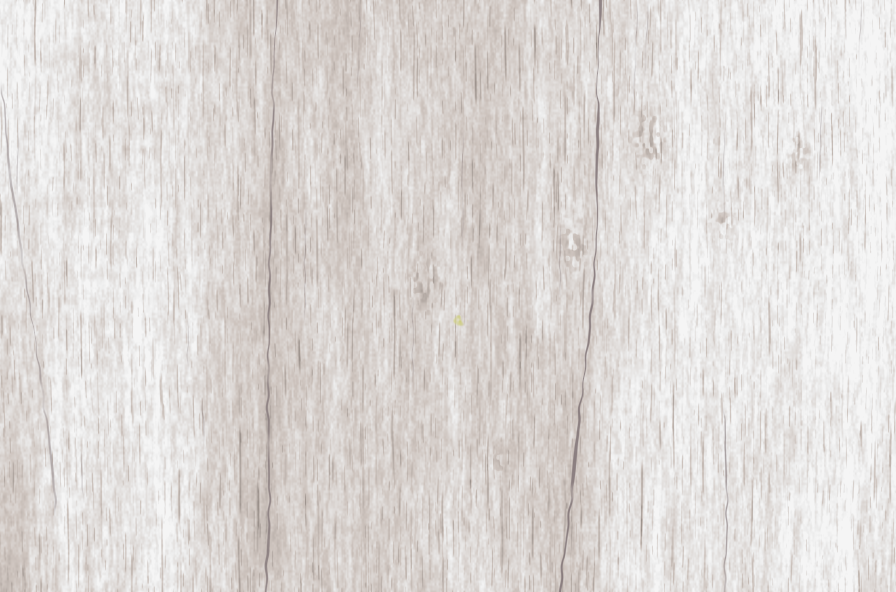
Reproduce this texture procedurally as a WebGL 2 fragment shader.

```glsl
#version 300 es
precision highp float;
// Pale whitewashed wood with vertical grain, pores, long cracks and small knots.

uniform vec2 u_resolution;
out vec4 fragColor;

float hash(vec2 p) {
    vec3 q = fract(p.xyx * 0.1031);
    q += dot(q, q.yzx + 33.33);
    return fract((q.x + q.y) * q.z);
}

float noise(vec2 p) {
    vec2 i = floor(p), f = fract(p);
    f = f * f * (3.0 - 2.0 * f);
    return mix(mix(hash(i), hash(i + vec2(1, 0)), f.x),
               mix(hash(i + vec2(0, 1)), hash(i + vec2(1, 1)), f.x), f.y);
}

// Noise centred on zero
float grain(vec2 p) { return noise(p + 17.0) - 0.5; }

// Thin dashes with crisp ends, one per cell, columns shifted at random
float pores(vec2 p, vec2 cells) {
    vec2 g = p * cells;
    g.y += 23.0 * hash(vec2(floor(g.x), cells.x));
    vec2 id = floor(g), f = fract(g);
    float size = 0.3 + 0.7 * hash(id + 2.1);
    float ends = smoothstep(0.0, 0.12, f.y) * (1.0 - smoothstep(size - 0.12, size, f.y));
    float strength = hash(id + 7.3);
    float reach = 0.06 + 0.75 * cells.x / u_resolution.y;
    float line = 1.0 - smoothstep(0.0, reach, abs(f.x - 0.35 - 0.3 * hash(id)));
    return line * ends * strength * strength;
}

// Split of uneven, broken width at horizontal distance d, inside a vertical span
float crack(float d, float y, float width, vec2 span) {
    float px = 0.8 / u_resolution.y;
    float w = width * (0.1 + 1.3 * noise(vec2(y * 14.0, width * 4000.0)));
    d += 0.008 * grain(vec2(y * 6.0, 3.0)) + 0.004 * grain(vec2(y * 45.0, 9.0));
    float ends = smoothstep(span.x, span.x + 0.04, y) * (1.0 - smoothstep(span.y - 0.04, span.y, y));
    float gaps = smoothstep(0.1, 0.45, noise(vec2(y * 24.0, width * 7000.0)));
    return ends * mix(0.35, 1.0, gaps) * (1.0 - smoothstep(w - px, w + px, abs(d)));
}

void main() {
    vec2 p = gl_FragCoord.xy / u_resolution.y;
    float x = p.x, y = p.y;

    // Nearly straight grain, slightly parted by the knots
    vec2 q = p;
    q.x += 0.016 * grain(p * vec2(2.5, 1.5)) + 0.003 * grain(p * vec2(20.0, 14.0));
    float knot = 0.0;
    for (int k = 0; k < 6; k++) {
        float n = float(k);
        vec2 d = p - vec2(0.72 + 0.125 * n, 0.15 + 0.7 * hash(vec2(n, 4.0)));
        float size = 0.5 + 0.6 * hash(vec2(n, 11.0));
        vec2 e = d * vec2(50.0, 26.0) / size;
        knot += exp(-dot(e, e) * 0.6) * size;
        q.x -= 0.3 * d.x * exp(-dot(e, e) * 0.3);
    }

    // Broad tone: bright boards at the sides, tan heartwood between
    float heart = smoothstep(0.26, 0.42, x) * (1.0 - smoothstep(0.88, 1.12, x));
    float right = smoothstep(1.0, 1.45, x);
    float v = 0.917 - 0.066 * heart + 0.024 * right;
    v -= 0.085 * (1.0 - smoothstep(0.0, 0.11, x)) * (1.0 - smoothstep(0.2, 0.85, y));
    v += 0.045 * grain(q * vec2(12.0, 1.1)) + 0.045 * grain(q * vec2(34.0, 1.8));
    v += 0.03 * grain(p * vec2(5.0, 4.0));

    // Faint sawn ripples across the left board
    float ripple = sin(y * 165.0 + 5.0 * noise(p * vec2(9.0, 4.0)));
    v += 0.007 * ripple * (1.0 - smoothstep(0.25, 0.4, x));

    // Fine fibres and sharp flecks
    v += 0.04 * grain(q * vec2(80.0, 7.0)) + 0.07 * grain(q * vec2(165.0, 20.0));
    v += 0.065 * grain(q * vec2(260.0, 75.0)) + 0.04 * grain(p * vec2(310.0, 230.0));

    // Sparse pores, shorter and denser on the right
    v -= 0.13 * pores(q, vec2(75.0, 12.0)) + 0.11 * pores(q + 3.7, vec2(100.0, 24.0));
    v -= 0.16 * pores(q + 1.9, vec2(38.0, 6.0));
    v -= 0.08 * right * pores(q + 5.1, vec2(80.0, 32.0));

    // Crumbled dark spots at the knots
    v -= 0.17 * min(knot, 1.0) * smoothstep(0.4, 0.7, noise(p * vec2(170.0, 110.0)));

    // Long splits, with a soft stain beside them
    float first = x - 0.449 - 0.014 * y;
    float second = x - 0.943 - 0.066 * smoothstep(-0.1, 0.65, y);
    v -= 0.03 * (exp(-abs(first) * 90.0) + exp(-abs(second) * 90.0));
    float split = 0.9 * crack(first, y, 0.0018, vec2(-0.1, 1.1));
    split = max(split, crack(second, y, 0.0022, vec2(-0.1, 1.1)));
    split = max(split, 0.75 * crack(x - 1.224, y, 0.0014, vec2(-0.1, 0.32)));
    float edge = x - 0.09 * smoothstep(0.95, 0.1, y) * 1.0;
    split = max(split, 0.55 * crack(edge, y, 0.0015, vec2(0.12, 0.87)));

    // Scattered short hairlines
    for (int k = 0; k < 14; k++) {
        float n = float(k);
        float low = hash(vec2(n, 31.0)) * 0.9;
        float high = low + 0.09 + 0.13 * hash(vec2(n, 43.0));
        float at = (n + hash(vec2(n, 57.0))) * 0.108;
        split = max(split, 0.4 * crack(x - at, y, 0.0009, vec2(low, high)));
    }

    // Shadows are warm, highlights neutral
    v = min(v, 0.96);
    vec3 color = v - vec3(0.0, 0.30, 0.48) * clamp(0.93 - v, 0.0, 0.125);
    color = mix(color, vec3(0.50, 0.45, 0.46), 0.85 * split);

    // One tiny fleck of lichen
    float fleck = length(p - vec2(0.777, 0.457)) + 0.011 * grain(p * 120.0);
    color = mix(color, vec3(0.80, 0.80, 0.45), 0.8 * (1.0 - smoothstep(0.005, 0.010, fleck)));

    fragColor = vec4(color, 1.0);
}
```
